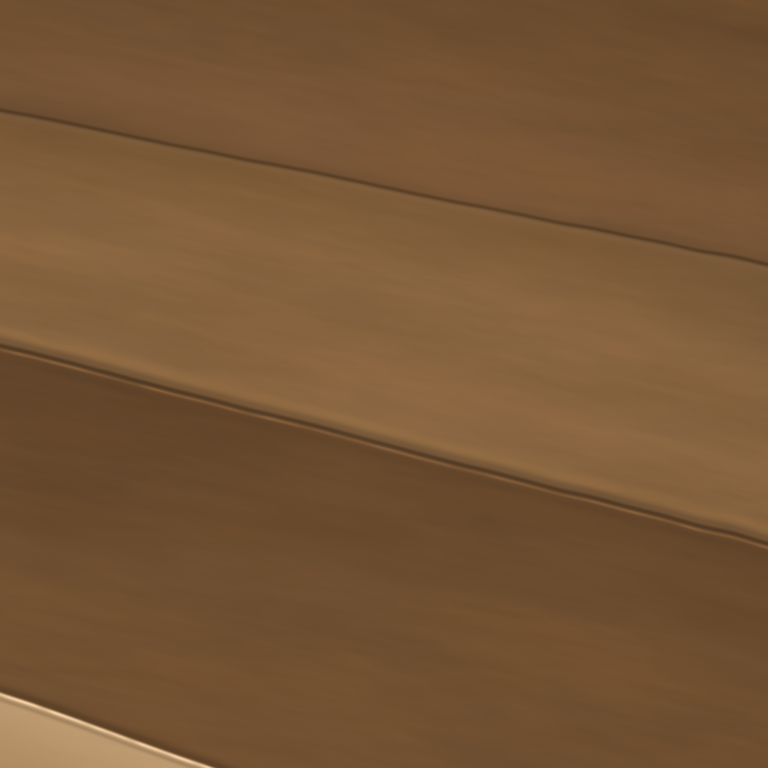
Reproduce this texture procedurally as a WebGL 2 fragment shader.

```glsl
#version 300 es
precision highp float;
// Overlapping brown wooden boards with slanted seams, soft grain and a pale lower corner.
uniform vec2 u_resolution;
out vec4 fragColor;

float hash(vec2 p) {
  vec3 q = fract(vec3(p.xyx) * 0.1031);
  q += dot(q, q.yzx + 33.33);
  return fract((q.x + q.y) * q.z);
}

float noise(vec2 p) {
  vec2 i = floor(p), f = fract(p);
  f = f * f * (3.0 - 2.0 * f);
  return mix(mix(hash(i), hash(i + vec2(1, 0)), f.x),
             mix(hash(i + vec2(0, 1)), hash(i + vec2(1, 1)), f.x), f.y);
}

// Layered noise, centred on zero
float fbm(vec2 p) {
  float sum = 0.0, amp = 0.5;
  for (int i = 0; i < 4; i++) {
    sum += amp * (noise(p) - 0.5);
    p = p * 2.03 + 17.0;
    amp *= 0.5;
  }
  return sum;
}

// Height above a slanted line
float above(vec2 p, float start, float slope) {
  return (p.y - start - slope * p.x) / sqrt(1.0 + slope * slope);
}

// Soft band of light or shade around a distance
float band(float d, float centre, float width) {
  float t = (d - centre) / width;
  return exp(-t * t);
}

void main() {
  vec2 uv = gl_FragCoord.xy / u_resolution;
  float px = 1.0 / min(u_resolution.x, u_resolution.y);

  // Signed distances to the three seams
  float wobble = 0.002 * (noise(vec2(uv.x * 22.0, 3.0)) - 0.5);
  float upper = above(uv, 0.857, -0.201) + wobble;
  float middle = above(uv, 0.551, -0.258) + wobble;
  float lower = above(uv, 0.099, -0.354) + wobble;

  // Base tone of each board
  vec3 topBoard = mix(vec3(0.415, 0.295, 0.177), vec3(0.468, 0.333, 0.212),
                      smoothstep(0.34, 0.0, upper));
  vec3 midBoard = mix(vec3(0.475, 0.345, 0.212), vec3(0.525, 0.387, 0.248),
                      smoothstep(0.01, -0.13, upper));
  vec3 lowBoard = mix(vec3(0.405, 0.285, 0.172), vec3(0.440, 0.312, 0.190),
                      smoothstep(-0.02, -0.26, middle));
  lowBoard *= 1.0 - 0.06 * band(length(uv - vec2(0.08, 0.44)), 0.0, 0.2);
  vec3 corner = mix(vec3(0.745, 0.605, 0.440), vec3(0.690, 0.550, 0.385),
                    smoothstep(-0.01, -0.09, lower));

  vec3 color = mix(midBoard, topBoard, smoothstep(-0.0015 - px, 0.0015 + px, upper));
  color = mix(lowBoard, color, smoothstep(-0.0015 - px, 0.0015 + px, middle));

  // Grain drawn out along the boards
  vec2 along = vec2(uv.x - 0.22 * uv.y, uv.y + 0.22 * uv.x);
  float streaks = fbm(along * vec2(2.5, 18.0) + 4.0);
  float fibres = fbm(along * vec2(16.0, 110.0) + 31.0);
  float clouds = fbm(uv * 4.0 + 9.0);
  color *= 1.0 + 0.13 * streaks + 0.06 * fibres + 0.07 * clouds;
  color += vec3(0.012, -0.002, -0.010) * fbm(along * vec2(5.0, 24.0) + 60.0);

  // Bright streak at the left of the middle board
  float onMiddle = smoothstep(0.0, -0.02, upper) * smoothstep(0.0, 0.02, middle);
  color += vec3(0.035, 0.026, 0.012) * onMiddle * band(along.y, 0.69, 0.035)
         * smoothstep(0.35, 0.0, uv.x);

  // Thin upper seam
  color *= 1.0 - 0.27 * band(upper, 0.0, 0.0022 + 0.5 * px);
  color *= 1.0 - 0.05 * band(upper, 0.007, 0.009);
  color += 0.018 * band(upper, -0.006, 0.004);

  // Rounded lip, dark groove and fine rim of the middle seam
  color += vec3(0.030, 0.022, 0.006) * band(middle, 0.018, 0.008);
  color *= 1.0 - 0.13 * band(middle, 0.007, 0.005);
  color *= 1.0 - 0.30 * band(middle, 0.0005, 0.0030);
  float rimWear = 0.6 + 0.7 * noise(vec2(uv.x * 40.0, 8.0));
  color += vec3(0.110, 0.082, 0.056) * rimWear * band(middle, -0.0055, 0.0022);
  color *= 1.0 - 0.05 * band(middle, -0.014, 0.008);

  // Pale corner with a worn, shining edge
  corner *= 1.0 + 0.04 * streaks + 0.03 * fibres;
  color *= 1.0 - 0.16 * band(lower, 0.004, 0.006);
  color = mix(corner, color, smoothstep(-0.001 - px, 0.001 + px, lower));
  float glint = 0.5 + 0.7 * noise(vec2(uv.x * 70.0, 15.0));
  color += vec3(0.19, 0.19, 0.18) * glint * band(lower, -0.0025, 0.0022);
  color *= 1.0 - 0.14 * band(lower, -0.0085, 0.003);

  fragColor = vec4(clamp(color, 0.0, 1.0), 1.0);
}
```
